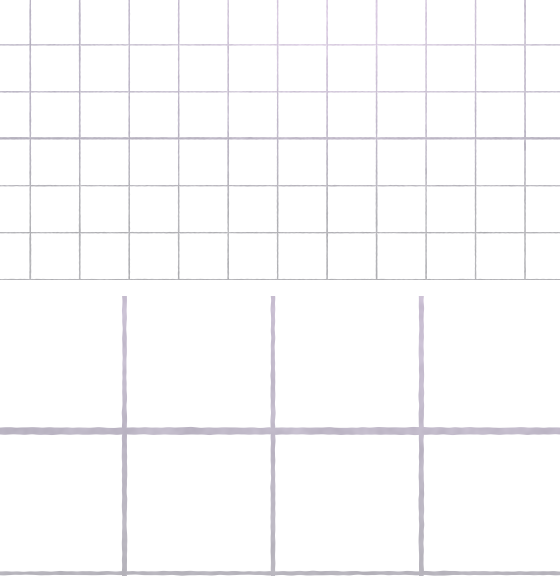
Top: the whole. Bottom: its middle third, enlarged.
This pattern is drawn by a Shadertoy shader. Its source:

```glsl
// White grid of tiles with thin worn grey joints, tinted lilac near the top.

float hash(float n) {
    return fract(sin(n * 12.9898) * 43758.545);
}

vec2 gradientAt(vec2 cell) {
    float angle = 6.28318 * hash(dot(cell, vec2(1.0, 57.31)));
    return vec2(cos(angle), sin(angle));
}

float gradientNoise(vec2 p) {
    vec2 i = floor(p), f = fract(p);
    vec2 u = f * f * f * (f * (f * 6.0 - 15.0) + 10.0);
    vec2 e = vec2(1.0, 0.0);
    float low = mix(dot(gradientAt(i), f),
                    dot(gradientAt(i + e.xy), f - e.xy), u.x);
    float high = mix(dot(gradientAt(i + e.yx), f - e.yx),
                     dot(gradientAt(i + e.xx), f - e.xx), u.x);
    return mix(low, high, u.y);
}

// Coverage of a joint at signed offset d, with a ragged edge along its length
float joint(float d, float halfWidth, float along, float id, float pixel) {
    float side = d < 0.0 ? 0.37 : 7.61;
    float ragged = 0.0009 * gradientNoise(vec2(along * 90.0, id * 3.7 + side));
    float drift = 0.0007 * gradientNoise(vec2(along * 9.0, id * 5.3 + 20.4));
    return clamp((halfWidth + ragged + drift - abs(d)) / pixel + 0.5, 0.0, 1.0);
}

void mainImage(out vec4 fragColor, in vec2 fragCoord) {
    vec2 p = fragCoord / iResolution.y;
    float pixel = 1.0 / iResolution.y;

    // Nearest joint in each direction
    vec2 spacing = vec2(0.1767, 0.1677);
    vec2 grid = (p - vec2(0.1081, 0.0013)) / spacing;
    vec2 id = floor(grid + 0.5);
    vec2 offset = (grid - id) * spacing;

    // The middle row is thicker and sits slightly higher
    float middle = 1.0 - step(0.5, abs(id.y - 3.0));
    offset.y -= 0.0015 * middle;

    float upright = joint(offset.x, 0.0025 + 0.0005 * hash(id.x + 4.0), p.y, id.x, pixel);
    float level = joint(offset.y, mix(0.0023, 0.0042, middle), p.x, id.y + 31.0, pixel);

    // Grey below, pale lilac glow above right of centre
    float glow = exp(-dot((p - vec2(1.22, 1.0)) * vec2(1.5, 2.2),
                          (p - vec2(1.22, 1.0)) * vec2(1.5, 2.2)));
    vec3 ink = mix(vec3(0.70, 0.70, 0.715), vec3(0.72, 0.70, 0.76), smoothstep(0.2, 0.65, p.y));
    ink = mix(ink, vec3(0.86, 0.80, 0.89), glow);
    ink += 0.05 * gradientNoise(p * 24.0) + 0.03 * gradientNoise(p * 110.0);

    fragColor = vec4(mix(vec3(1.0), ink, max(upright, level)), 1.0);
}
```
